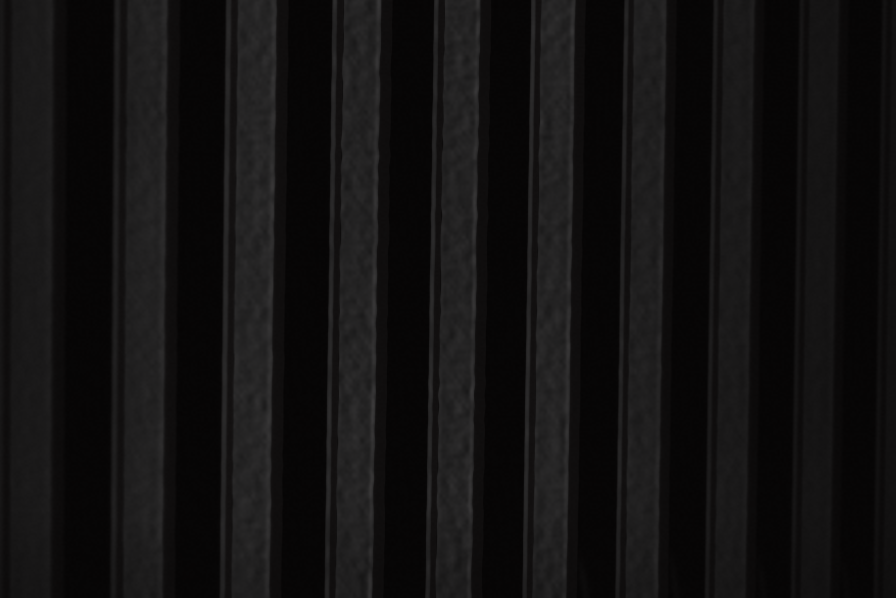
This texture is drawn by a Shadertoy shader. Its source:

```glsl
// Dark painted metal with upright ribs, narrowing to the right in perspective.
// A projective map turns x into a rib count; each rib is a profile of soft steps
// and thin glints, roughened by noise and dimmed toward the blurred sides.

#define RIB_DENSITY 7.61    // ribs per canvas width at the left side
#define PERSPECTIVE 0.1725  // how fast the ribs crowd to the right
#define LEAN 0.010          // sideways shift from bottom to top
#define FACE_START 0.085    // parts of one rib, as fractions of a period
#define FACE_END 0.45
#define SHADE_END 0.56
#define FOCUS_X 0.48        // sharpest place across the canvas
#define BLUR 0.06           // edge softness gained away from focus
#define ROUGHNESS 0.20      // strength of the paint relief
#define GAP_COLOR vec3(0.026, 0.021, 0.021)
#define SHADE_COLOR vec3(0.060, 0.053, 0.053)
#define FACE_COLOR vec3(0.138, 0.135, 0.136)

float hash(vec2 p) {
    return fract(sin(dot(p, vec2(127.1, 311.7))) * 43758.5453);
}

float noise(vec2 p) {
    vec2 i = floor(p), f = fract(p);
    f = f * f * (3.0 - 2.0 * f);
    return mix(mix(hash(i), hash(i + vec2(1, 0)), f.x),
               mix(hash(i + vec2(0, 1)), hash(i + vec2(1, 1)), f.x), f.y);
}

float paintHeight(vec2 p) {
    return 0.6 * noise(p * vec2(120.0, 85.0)) + 0.4 * noise(p * vec2(230.0, 180.0) + 17.0);
}

float ribCount(float x) {
    return RIB_DENSITY * x / (1.0 - PERSPECTIVE * x);
}

float band(float x, float a, float b, float soft) {
    return smoothstep(a - soft, a + soft, x) - smoothstep(b - soft, b + soft, x);
}

// Thin line that keeps its light when it is blurred wider
float glint(float x, float center, float width, float soft) {
    float w = width + soft;
    float d = (x - center) / w;
    return exp(-d * d) * width / w;
}

void mainImage(out vec4 fragColor, in vec2 fragCoord) {
    vec2 p = fragCoord / iResolution.x;
    float h = fragCoord.y / iResolution.y;
    float x = p.x - LEAN * (h - 0.5) * smoothstep(-0.2, 0.5, p.x);

    // Rib index and position within the rib
    float count = ribCount(x);
    float rib = floor(count + 0.25);
    float t = count - rib;
    float defocus = smoothstep(0.05, 0.55, abs(p.x - FOCUS_X));
    float soft = 0.8 * RIB_DENSITY / iResolution.x + BLUR * 0.4 * defocus;
    float sharp = 1.0 - 0.75 * defocus;

    // Uneven paint along the edges
    float wobble = (noise(vec2(rib * 9.3, p.y * 75.0)) - 0.5) * 0.014 * sharp;
    float tr = t + wobble;
    float tl = t - 0.5 * wobble;

    // Fine relief lit from the left
    vec2 dx = vec2(0.004, -0.002);
    float relief = (paintHeight(p + dx) - paintHeight(p - dx)) * sharp;

    // Rib profile: shaded flank, broad face, narrow left lip
    float face = band(tr, FACE_START, FACE_END, soft);
    float lip = band(tl, -0.02, 0.025, soft);
    float flank = band(tr, FACE_END, SHADE_END, soft);
    float across = clamp((t - FACE_START) / (FACE_END - FACE_START), 0.0, 1.0);
    vec3 color = mix(GAP_COLOR, SHADE_COLOR, flank);
    color = mix(color, SHADE_COLOR * 1.15, band(t, -0.02, FACE_START, soft));
    color = mix(color, FACE_COLOR * 0.85, lip);
    vec3 faceLit = FACE_COLOR * (0.92 + 0.14 * sin(3.1416 * across));
    color = mix(color, faceLit * (1.0 + ROUGHNESS * 2.0 * relief), face);

    // Worn highlights on the lip and on the right edge of the face
    float wear = 0.45 + 0.9 * noise(vec2(rib * 5.7 + 3.0, p.y * 60.0));
    float edgeLight = glint(tl, 0.002, 0.014, soft) * 0.7
                    + glint(tr, FACE_START + 0.015, 0.014, soft) * 0.3
                    + glint(tr, FACE_END - 0.025, 0.017, soft) * 0.85;
    color += FACE_COLOR * edgeLight * mix(0.85, wear, sharp) * 0.8;

    // Faint slanted reflections at the foot of the right-hand ribs
    float slant = t - 0.66 + 1.6 * p.y;
    float foot = exp(-slant * slant * 500.0) * smoothstep(0.09, 0.03, h);
    color += 0.025 * foot * step(4.5, rib);

    // Light falls off to the sides; ribs differ slightly in tone
    float light = mix(0.62, 1.0, smoothstep(-0.02, 0.30, p.x));
    light *= mix(1.0, 0.38, smoothstep(0.58, 1.02, p.x));
    light *= mix(0.82, 1.0, smoothstep(0.0, 0.18, h)) * (0.95 + 0.1 * hash(vec2(rib, 4.0)));
    light *= 0.94 + 0.12 * noise(p * 9.0);
    color = GAP_COLOR + (color - GAP_COLOR) * light;

    // Subtle grain
    color += (noise(p * 420.0) - 0.5) * 0.008;
    fragColor = vec4(max(color, 0.0), 1.0);
}
```
